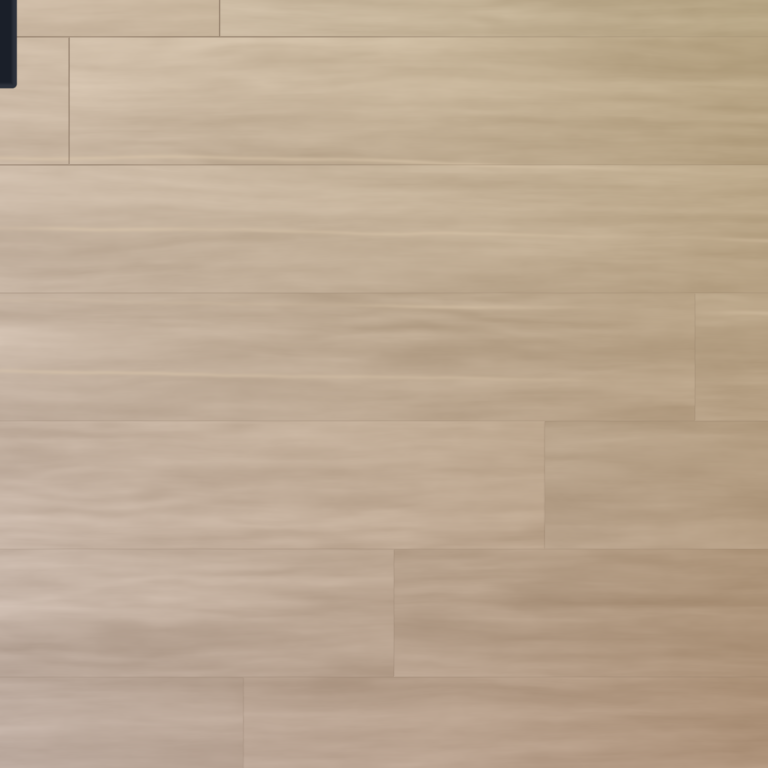
Give the GLSL for this texture, as a Shadertoy shader.

```glsl
// Pale oak plank floor: six staggered rows of long boards with faint seams.
// Stretched, warped noise makes the grain; a four-corner blend lights the floor,
// and a dark rounded bar stands in the upper left corner.

const float ROW_HEIGHT = 0.1667;
const float TOP_SEAM = 0.952;
const float PLANK_LENGTH = 1.207;
const float FIRST_JOINT = 0.286;
const float ROW_STAGGER = 0.196;
const float SEAM_HALF_WIDTH = 0.0007;

const vec3 LIGHT_TOP_LEFT = vec3(0.82, 0.75, 0.67);
const vec3 LIGHT_TOP_RIGHT = vec3(0.73, 0.66, 0.53);
const vec3 LIGHT_LOW_LEFT = vec3(0.74, 0.67, 0.625);
const vec3 LIGHT_LOW_RIGHT = vec3(0.69, 0.585, 0.49);
const vec3 SEAM_COLOR = vec3(0.47, 0.39, 0.32);
const vec3 VEIN_COLOR = vec3(0.87, 0.79, 0.68);
const vec3 BAR_COLOR = vec3(0.10, 0.12, 0.16);

float hash(vec2 p) {
    vec3 q = fract(vec3(p.xyx) * 0.1031);
    q += dot(q, q.yzx + 33.33);
    return fract((q.x + q.y) * q.z);
}

float noise(vec2 p) {
    vec2 cell = floor(p);
    vec2 f = fract(p);
    f = f * f * (3.0 - 2.0 * f);
    float low = mix(hash(cell), hash(cell + vec2(1, 0)), f.x);
    float high = mix(hash(cell + vec2(0, 1)), hash(cell + vec2(1, 1)), f.x);
    return mix(low, high, f.y);
}

float fbm(vec2 p) {
    float sum = 0.0;
    float amplitude = 0.5;
    for (int i = 0; i < 4; i++) {
        sum += amplitude * noise(p);
        p = p * 2.03 + 17.1;
        amplitude *= 0.5;
    }
    return sum / 0.9375;
}

// Coverage of a line, given the distance to its centre.
float lineMask(float dist, float halfWidth, float blur) {
    return 1.0 - smoothstep(halfWidth - blur, halfWidth + blur, dist);
}

// Brightness change from broad bands, fine fibres and soft growth figures.
float woodGrain(vec2 p, float seed) {
    vec2 q = p + vec2(seed * 7.3, seed * 3.1);
    q.y += 0.035 * (fbm(q * vec2(2.5, 9.0)) - 0.5);
    float bands = fbm(q * vec2(1.5, 22.0)) - 0.5;
    float fibres = fbm(q * vec2(7.0, 85.0) + 40.0) - 0.5;
    float mottle = fbm(q * vec2(30.0, 70.0) + 9.0) - 0.5;
    float field = fbm(q * vec2(2.0, 11.0) + 71.0);
    float figure = sin(field * 36.0) * smoothstep(0.48, 0.75, noise(q * vec2(3.0, 12.0)));
    return 0.13 * bands + 0.06 * fibres + 0.025 * mottle + 0.014 * figure;
}

// Thin pale veins that drift downward and fade in and out along the boards.
float paleVeins(vec2 p) {
    float sum = 0.0;
    for (int i = 0; i < 4; i++) {
        float id = float(i);
        float wobble = 0.012 * (fbm(vec2(p.x * 4.0, id * 13.7)) - 0.5);
        float height = 0.798 - 0.093 * id - 0.020 * p.x + wobble;
        float strength = smoothstep(0.25, 0.8, noise(vec2(p.x * 7.0, id * 5.3 + 2.0)));
        float offset = (p.y - height) / 0.0028;
        sum += strength * exp(-offset * offset);
    }
    return sum;
}

float roundedBox(vec2 p, vec2 halfSize, float radius) {
    vec2 d = abs(p) - halfSize + radius;
    return length(max(d, 0.0)) + min(max(d.x, d.y), 0.0) - radius;
}

void mainImage(out vec4 fragColor, in vec2 fragCoord) {
    vec2 uv = fragCoord / iResolution.xy;
    float pixel = 1.0 / iResolution.y;

    // Board layout
    float rowPos = (TOP_SEAM - uv.y) / ROW_HEIGHT;
    float row = floor(rowPos);
    float along = (uv.x - FIRST_JOINT + ROW_STAGGER * (row + 1.0)) / PLANK_LENGTH;
    float seed = hash(vec2(floor(along) + 11.0, row + 23.0));
    float seamDist = abs(fract(rowPos + 0.5) - 0.5) * ROW_HEIGHT;
    float jointDist = abs(fract(along + 0.5) - 0.5) * PLANK_LENGTH;

    // Lighting, board tint and grain
    vec3 color = mix(mix(LIGHT_LOW_LEFT, LIGHT_LOW_RIGHT, uv.x),
                     mix(LIGHT_TOP_LEFT, LIGHT_TOP_RIGHT, uv.x), uv.y);
    color += (seed - 0.5) * vec3(0.012, 0.018, 0.022);
    color += woodGrain(uv, seed) * vec3(0.95, 1.0, 1.05);
    color = mix(color, VEIN_COLOR, 0.42 * paleVeins(uv));

    // Seams are clearest near the upper left
    float fade = smoothstep(0.1, 0.75, length((uv - vec2(0.0, 1.0)) * vec2(0.8, 1.5)));
    float breakup = 0.6 + 0.6 * noise(uv * vec2(9.0, 30.0));
    float seams = lineMask(seamDist, SEAM_HALF_WIDTH, pixel) * breakup;
    float joints = lineMask(jointDist, SEAM_HALF_WIDTH, pixel);
    color = mix(color, SEAM_COLOR, max(seams, joints) * mix(0.75, 0.16, fade));

    // Dark bar with a slightly lighter edge
    float bar = roundedBox(uv - vec2(0.0, 0.96), vec2(0.022, 0.075), 0.006);
    vec3 barColor = BAR_COLOR + 0.07 * smoothstep(-0.009, -0.003, bar);
    color = mix(color, barColor, lineMask(bar, 0.0, pixel));

    fragColor = vec4(clamp(color, 0.0, 1.0), 1.0);
}
```
